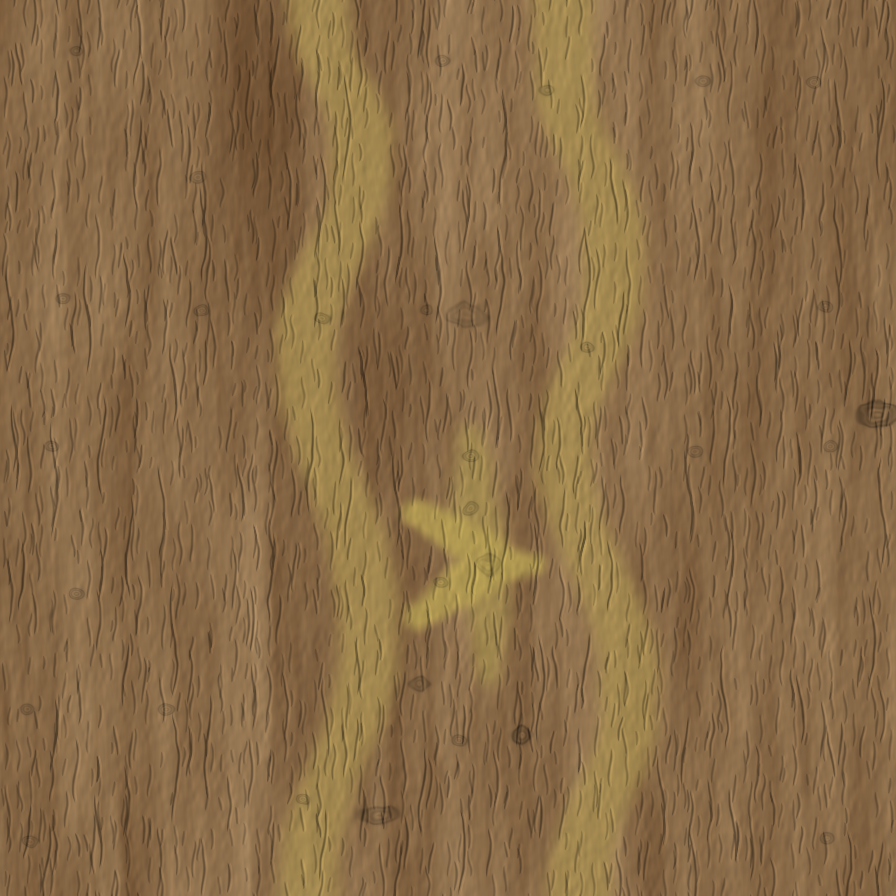
Write a Shadertoy shader that draws this texture.

```glsl
// Weathered wood with two winding painted stripes and a soft five-petalled flower.
// Stretched noise makes the grain, hashed cells scatter cracks and small knots,
// and the paint is blended from feathered distances so the relief shows through.

float hash(vec2 p) {
    return fract(sin(dot(p, vec2(127.1, 311.7))) * 43758.5453);
}

float noise(vec2 p) {
    vec2 i = floor(p), f = fract(p);
    f = f * f * (3.0 - 2.0 * f);
    return mix(mix(hash(i), hash(i + vec2(1, 0)), f.x),
               mix(hash(i + vec2(0, 1)), hash(i + vec2(1, 1)), f.x), f.y);
}

float fbm(vec2 p) {
    float sum = 0.0, amp = 0.5;
    for (int i = 0; i < 4; i++) {
        sum += amp * noise(p);
        p = p * 2.03 + 17.3;
        amp *= 0.5;
    }
    return sum / 0.9375;
}

// Fine surface height, stretched along the grain
float relief(vec2 p) {
    return fbm(p * vec2(75, 22)) + 0.5 * noise(p * vec2(210, 90));
}

// One short tapered crack per cell: dark core with a light lip on its right
float cracks(vec2 p, vec2 cells, float seed) {
    vec2 g = p * cells;
    g.y += 7.0 * hash(vec2(floor(g.x), seed));
    vec2 id = floor(g) + seed, f = fract(g) - 0.5;
    float r = hash(id);
    float x = f.x - 0.5 * (hash(id + 5.3) - 0.5) - 0.09 * sin(f.y * 7.0 + r * 6.3);
    x = x / cells.x + 0.002 * (noise(p * vec2(40, 70)) - 0.5);
    float taper = max(0.0, 1.0 - pow(f.y / mix(0.16, 0.48, hash(id + 9.1)), 2.0));
    float w = 0.0008 + 0.0016 * taper;
    float core = 1.0 - smoothstep(0.0, w, abs(x));
    float lip = 1.0 - smoothstep(0.0, w, abs(x - 0.0026));
    return (core - 0.35 * lip) * smoothstep(0.0, 0.4, taper) * step(r, 0.6);
}

// Dark rimmed oval with faint inner rings
float knot(vec2 p, vec2 centre, vec2 radius) {
    float d = length((p - centre) / radius) + 0.5 * (noise(p * 110.0) - 0.5);
    float rim = exp(-12.0 * (d - 0.9) * (d - 0.9));
    return (0.6 * rim + 0.4 + 0.25 * sin(d * 14.0)) * (1.0 - smoothstep(0.8, 1.5, d));
}

// Soft oval patch of tone
float patchTone(vec2 p, vec2 centre, vec2 radius) {
    vec2 d = (p - centre) / radius;
    return exp(-dot(d, d));
}

// Distance to a capsule that widens from tip to base
float petal(vec2 p, vec2 tip, vec2 base, float tipR, float baseR) {
    vec2 pa = p - tip, ba = base - tip;
    float h = clamp(dot(pa, ba) / dot(ba, ba), 0.0, 1.0);
    return length(pa - ba * h) - mix(tipR, baseR, h);
}

float feather(float d, float soft) {
    return 1.0 - smoothstep(-soft, soft, d);
}

void mainImage(out vec4 fragColor, in vec2 fragCoord) {
    vec2 p = fragCoord / iResolution.xy;
    p.y = 1.0 - p.y; // measured down from the top

    // Grain: broad boards, long streaks and fine fibres
    vec2 q = p + vec2(0.012 * (fbm(p * vec2(9, 7)) - 0.5), 0.0);
    float tone = 0.49 + 0.75 * (fbm(q * vec2(22, 1.7) + 3.0) - 0.5)
               + 0.65 * (fbm(q * vec2(48, 6) + 31.0) - 0.5)
               + 0.35 * (fbm(q * vec2(130, 14)) - 0.5);
    tone += 0.22 * patchTone(p, vec2(0.08, 0.4), vec2(0.05, 0.4));
    tone += 0.20 * patchTone(p, vec2(0.26, 0.72), vec2(0.06, 0.25));
    tone += 0.16 * patchTone(p, vec2(0.84, 0.72), vec2(0.12, 0.28));
    tone += 0.14 * patchTone(p, vec2(0.52, 0.20), vec2(0.06, 0.22));
    tone -= 0.20 * patchTone(p, vec2(0.27, 0.15), vec2(0.06, 0.25));
    tone -= 0.22 * patchTone(p, vec2(0.53, 0.86), vec2(0.09, 0.14));
    tone -= 0.17 * patchTone(p, vec2(0.47, 0.44), vec2(0.07, 0.14));
    tone -= 0.16 * patchTone(p, vec2(0.92, 0.20), vec2(0.08, 0.22));
    vec3 col = mix(vec3(0.44, 0.32, 0.20), vec3(0.64, 0.52, 0.37), clamp(tone, -0.15, 1.15));

    // Relief lit from the upper left
    float shade = 1.0 + 0.20 * (relief(p + 0.0022) - relief(p - 0.0008));

    // Cracks, denser and finer with each layer
    float crack = 0.0;
    for (int i = 0; i < 4; i++) {
        float k = float(i);
        crack += cracks(p, vec2(24.0 + 17.0 * k, 7.0 + 5.0 * k), 13.0 * k) * (1.0 - 0.15 * k);
    }
    shade -= 0.36 * clamp(crack, -0.3, 1.0);

    // Scattered small knots, then the larger ones
    vec2 cell = floor(p * 7.0);
    vec2 jitter = vec2(hash(cell + 2.7), hash(cell + 8.4));
    float knots = 0.6 * knot(p, (cell + 0.2 + 0.6 * jitter) / 7.0, vec2(0.008, 0.006))
                * step(0.5, hash(cell + 4.1));
    knots += knot(p, vec2(0.583, 0.820), vec2(0.011, 0.010));
    knots += knot(p, vec2(0.980, 0.463), vec2(0.024, 0.013));
    knots += 0.7 * knot(p, vec2(0.422, 0.910), vec2(0.022, 0.010));
    knots += 0.7 * knot(p, vec2(0.468, 0.763), vec2(0.010, 0.009));
    knots += 0.6 * knot(p, vec2(0.525, 0.568), vec2(0.008, 0.007));
    knots += 0.5 * knot(p, vec2(0.545, 0.630), vec2(0.013, 0.011));
    knots += 0.5 * knot(p, vec2(0.520, 0.352), vec2(0.022, 0.013));
    shade -= 0.28 * clamp(knots, 0.0, 1.2);

    // Two winding stripes
    float leftX = 0.357 + 0.046 * smoothstep(0.04, 0.15, p.y) - 0.061 * smoothstep(0.195, 0.378, p.y)
                + 0.068 * smoothstep(0.41, 0.68, p.y) - 0.066 * smoothstep(0.74, 0.965, p.y);
    float rightX = 0.629 + 0.055 * smoothstep(0.08, 0.27, p.y) - 0.053 * smoothstep(0.32, 0.49, p.y)
                 + 0.073 * smoothstep(0.515, 0.755, p.y) - 0.057 * smoothstep(0.795, 0.965, p.y);
    float wobble = 0.014 * (fbm(p * vec2(18, 14)) - 0.5);
    float stripe = min(abs(p.x - leftX), abs(p.x - rightX)) - 0.034 + wobble;
    col = mix(col, vec3(0.655, 0.555, 0.315), 0.80 * feather(stripe, 0.015));

    // Flower: dim upright petals below three bright sideways ones
    float upright = min(petal(p, vec2(0.525, 0.490), vec2(0.535, 0.60), 0.016, 0.032),
                        petal(p, vec2(0.544, 0.752), vec2(0.542, 0.64), 0.010, 0.031));
    float sideways = min(petal(p, vec2(0.598, 0.630), vec2(0.545, 0.628), 0.011, 0.031),
                     min(petal(p, vec2(0.463, 0.572), vec2(0.545, 0.617), 0.012, 0.024),
                         petal(p, vec2(0.466, 0.688), vec2(0.540, 0.637), 0.014, 0.027)));
    col = mix(col, vec3(0.65, 0.56, 0.31), 0.78 * feather(upright + wobble, 0.016));
    col = mix(col, vec3(0.70, 0.61, 0.32), 0.88 * feather(sideways + wobble, 0.010));

    fragColor = vec4(clamp(col * shade, 0.0, 1.0), 1.0);
}
```
